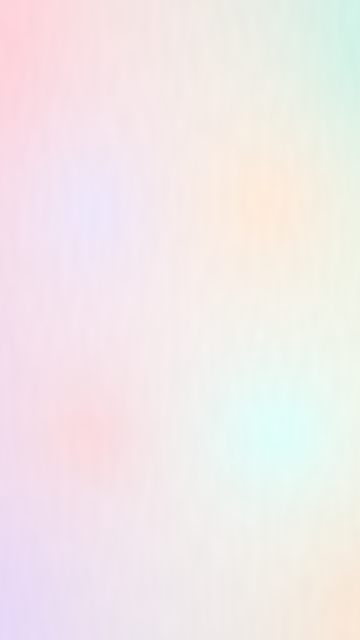
Give the GLSL for this background, as a Shadertoy shader.

```glsl
// A soft pastel mesh gradient: nine colours span the canvas as a smooth
// biquadratic patch, and elliptical glows with softened peaks tint its
// corners and interior. Tall gradient noise adds a barely visible grain.

// Quadratic curve through start, middle and end at t = 0, 0.5 and 1.
vec3 curve(vec3 start, vec3 middle, vec3 end, float t) {
    float s = 1.0 - t;
    return start * s * (1.0 - 2.0 * t) + middle * 4.0 * t * s + end * t * (2.0 * t - 1.0);
}

// Blends an elliptical glow over the base; radii are in canvas widths.
vec3 addGlow(vec3 base, vec3 tint, vec2 uv, vec2 center, vec2 radii, float aspect) {
    vec2 offset = (uv - center) * vec2(1.0, aspect) / radii;
    float softDistance = sqrt(dot(offset, offset) + 0.25) - 0.5;
    return mix(base, tint, 0.95 * exp(-1.6 * softDistance));
}

// Pseudo-random unit gradient for a lattice cell.
vec2 cellGradient(vec2 cell) {
    float angle = 6.2832 * fract(sin(dot(cell, vec2(127.1, 311.7))) * 4375.85);
    return vec2(cos(angle), sin(angle));
}

float gradientNoise(vec2 p) {
    vec2 i = floor(p), f = p - i;
    vec2 u = f * f * f * (f * (f * 6.0 - 15.0) + 10.0);
    vec2 e = vec2(1.0, 0.0);
    float low = mix(dot(cellGradient(i), f), dot(cellGradient(i + e.xy), f - e.xy), u.x);
    float high = mix(dot(cellGradient(i + e.yx), f - e.yx), dot(cellGradient(i + e.xx), f - e.xx), u.x);
    return mix(low, high, u.y);
}

void mainImage(out vec4 fragColor, in vec2 fragCoord) {
    vec2 uv = fragCoord / iResolution.xy;
    float aspect = iResolution.y / iResolution.x;

    // Three columns, each running from bottom to top
    vec3 left = curve(vec3(0.925, 0.855, 0.950), vec3(0.957, 0.865, 0.925), vec3(0.985, 0.850, 0.875), uv.y);
    vec3 middle = curve(vec3(0.932, 0.908, 0.918), vec3(0.975, 0.930, 0.928), vec3(0.945, 0.910, 0.895), uv.y);
    vec3 right = curve(vec3(0.955, 0.918, 0.880), vec3(0.950, 0.960, 0.910), vec3(0.860, 0.942, 0.900), uv.y);
    vec3 color = curve(left, middle, right, uv.x);

    // Corner glows
    vec3 violet = vec3(0.908, 0.848, 0.972);
    vec3 apricot = vec3(0.980, 0.900, 0.832);
    vec3 pink = vec3(1.000, 0.820, 0.850);
    vec3 mint = vec3(0.815, 0.952, 0.912);
    color = addGlow(color, violet, uv, vec2(0.0, 0.03), vec2(0.17, 0.28), aspect);
    color = addGlow(color, apricot, uv, vec2(1.0, 0.04), vec2(0.16, 0.24), aspect);
    color = addGlow(color, pink, uv, vec2(0.0, 0.93), vec2(0.15, 0.30), aspect);
    color = addGlow(color, mint, uv, vec2(1.0, 0.94), vec2(0.14, 0.28), aspect);

    // Inner glows
    vec3 lavender = vec3(0.930, 0.903, 0.988);
    vec3 peach = vec3(1.000, 0.918, 0.852);
    vec3 rose = vec3(0.984, 0.848, 0.865);
    vec3 aqua = vec3(0.878, 1.000, 0.985);
    color = addGlow(color, lavender, uv, vec2(0.26, 0.670), vec2(0.19, 0.22), aspect);
    color = addGlow(color, peach, uv, vec2(0.74, 0.680), vec2(0.19, 0.22), aspect);
    color = addGlow(color, rose, uv, vec2(0.25, 0.322), vec2(0.17, 0.17), aspect);
    color = addGlow(color, aqua, uv, vec2(0.77, 0.325), vec2(0.22, 0.22), aspect);

    // Faint vertical grain
    color += 0.011 * gradientNoise(uv * vec2(36.0, 18.0));

    fragColor = vec4(clamp(color, 0.0, 1.0), 1.0);
}
```
